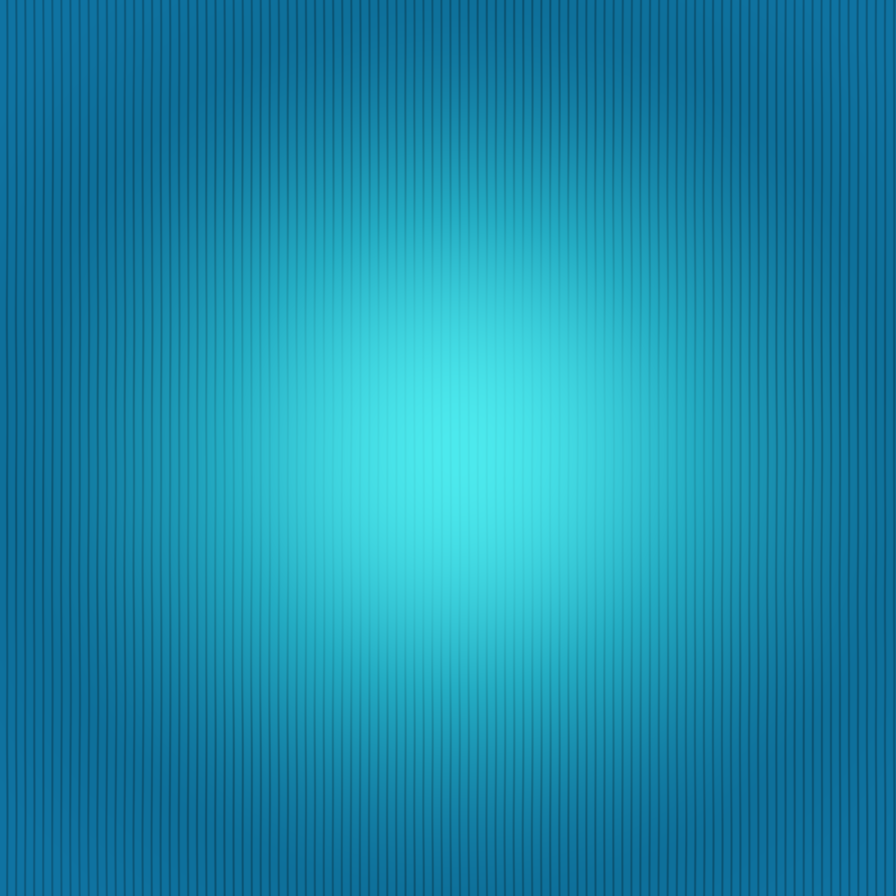
Write a three.js fragment shader that draws this background.

```glsl
// Soft turquoise glow on deep blue, under fine dark vertical pinstripes.
varying vec2 vUv;

const vec3 DEEP_BLUE = vec3(0.053, 0.435, 0.602);
const vec3 RIM_BLUE = vec3(0.060, 0.452, 0.635);
const vec3 TEAL = vec3(0.138, 0.675, 0.765);
const vec3 BRIGHT_CYAN = vec3(0.300, 0.915, 0.930);

const vec2 GLOW_CENTER = vec2(0.512, 0.494);
const float GLOW_RADIUS = 0.53;
const float STRIPE_COUNT = 99.0;
const float STRIPE_PHASE = 0.80;

// Pseudo-random unit gradient for a lattice cell
vec2 cellGradient(vec2 cell) {
  float angle = 6.28319 * fract(sin(dot(cell, vec2(127.1, 311.7))) * 43758.5);
  return vec2(cos(angle), sin(angle));
}

// Gradient noise, roughly -0.7 to 0.7
float gradientNoise(vec2 p) {
  vec2 cell = floor(p);
  vec2 f = fract(p);
  vec2 blend = f * f * f * (f * (f * 6.0 - 15.0) + 10.0);
  float a = dot(cellGradient(cell), f);
  float b = dot(cellGradient(cell + vec2(1.0, 0.0)), f - vec2(1.0, 0.0));
  float c = dot(cellGradient(cell + vec2(0.0, 1.0)), f - vec2(0.0, 1.0));
  float d = dot(cellGradient(cell + vec2(1.0, 1.0)), f - vec2(1.0, 1.0));
  return mix(mix(a, b, blend.x), mix(c, d, blend.x), blend.y);
}

// Radial falloff: 1 at the center, 0 at the radius
float glowAmount(float dist, float radius) {
  return 1.0 - smoothstep(0.0, radius, dist);
}

// Three-stop ramp from deep blue through teal to cyan
vec3 glowColor(float amount, vec3 base) {
  vec3 lower = mix(base, TEAL, clamp(amount * 2.0, 0.0, 1.0));
  return mix(lower, BRIGHT_CYAN, clamp(amount * 2.0 - 1.0, 0.0, 1.0));
}

// Thin soft line at one phase of every repeat
float stripeMask(float x, float count, float phase, float wobble) {
  float t = x * count - phase + wobble;
  float dist = abs(fract(t + 0.5) - 0.5);
  float halfWidth = max(0.22, fwidth(x * count));
  return 1.0 - smoothstep(0.0, halfWidth, dist);
}

void main() {
  // Glow over a slightly lighter outer rim
  float dist = distance(vUv, GLOW_CENTER);
  float glow = glowAmount(dist, GLOW_RADIUS);
  vec3 base = mix(DEEP_BLUE, RIM_BLUE, smoothstep(0.48, 0.68, dist));
  vec3 color = glowColor(glow, base);

  // Pinstripes, faint inside the glow and a little uneven
  float wobble = 0.10 * gradientNoise(vUv * vec2(9.0, 7.0));
  float stripe = stripeMask(vUv.x, STRIPE_COUNT, STRIPE_PHASE, wobble);
  float strength = mix(0.25, 0.035, smoothstep(0.0, 0.85, glow));
  strength *= 1.0 + 0.25 * gradientNoise(vUv * 6.0 + 17.0);
  color *= 1.0 - strength * stripe;

  gl_FragColor = vec4(color, 1.0);
}
```
